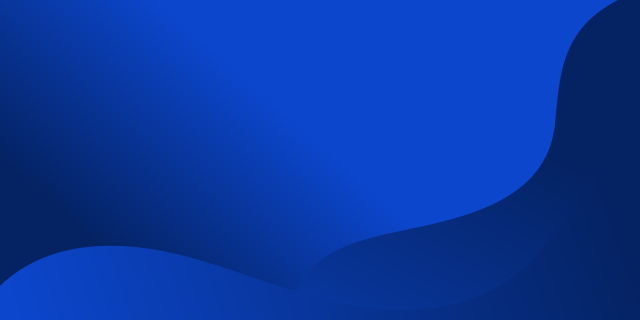
This background is drawn by a Shadertoy shader. Its source:

```glsl
// Layered blue waves: a diagonal gradient backdrop, a tall dark swell on the
// right and a low wave in front. Wave crests are chains of cubic Beziers solved
// for x, and their signed distances give smooth edges. Canvas is 2 x 1 units.

#define BRIGHT_BLUE vec3(0.045, 0.275, 0.805)
#define DARK_BLUE   vec3(0.018, 0.137, 0.390)
#define BACKDROP_AXIS vec2(0.66, 0.75)
#define SWELL_AXIS    vec2(0.50, 0.86)
#define WAVE_AXIS     vec2(1.00, 0.35)
#define SOLVER_STEPS 16

vec2 bezier(vec2 a, vec2 b, vec2 c, vec2 d, float t) {
    float s = 1.0 - t;
    return s*s*s*a + 3.0*s*s*t*b + 3.0*s*t*t*c + t*t*t*d;
}

// Approximate signed distance above a curve whose x grows with t
float aboveCurve(vec2 p, vec2 a, vec2 b, vec2 c, vec2 d) {
    float low = 0.0, high = 1.0;
    for (int i = 0; i < SOLVER_STEPS; i++) {
        float middle = 0.5 * (low + high);
        if (bezier(a, b, c, d, middle).x < p.x) low = middle;
        else high = middle;
    }
    float t = 0.5 * (low + high), s = 1.0 - t;
    vec2 tangent = normalize(s*s*(b - a) + 2.0*s*t*(c - b) + t*t*(d - c));
    return (p.y - bezier(a, b, c, d, t).y) * tangent.x;
}

// Low front wave: left rise, long descent, right climb
float aboveWave(vec2 p) {
    vec2 crest = vec2(0.346, 0.232), trough = vec2(1.250, 0.031);
    if (p.x < crest.x)
        return aboveCurve(p, vec2(0.0, 0.107), vec2(0.091, 0.193), vec2(0.208, 0.232), crest);
    if (p.x < trough.x)
        return aboveCurve(p, crest, vec2(0.659, 0.232), vec2(0.930, 0.031), trough);
    return aboveCurve(p, trough, vec2(1.549, 0.031), vec2(1.706, 0.172), vec2(1.862, 0.492));
}

// Right swell: rounded foot, bulging slope, steep shoulder
float aboveSwell(vec2 p) {
    vec2 slope = vec2(1.302, 0.289), shoulder = vec2(1.734, 0.609);
    if (p.x < slope.x)
        return aboveCurve(p, vec2(0.930, 0.094), vec2(0.990, 0.232), vec2(1.146, 0.255), slope);
    if (p.x < shoulder.x)
        return aboveCurve(p, slope, vec2(1.484, 0.328), vec2(1.708, 0.388), shoulder);
    return aboveCurve(p, shoulder, vec2(1.750, 0.779), vec2(1.755, 0.922), vec2(1.958, 1.013));
}

// Linear blend along an axis, from the dark position to the bright one
vec3 blueGradient(vec2 p, vec2 axis, float darkAt, float brightAt) {
    float amount = (dot(p, axis) - darkAt) / (brightAt - darkAt);
    return mix(DARK_BLUE, BRIGHT_BLUE, clamp(amount, 0.0, 1.0));
}

float coverage(float signedDistance, float pixel) {
    return clamp(0.5 - signedDistance / pixel, 0.0, 1.0);
}

void mainImage(out vec4 fragColor, in vec2 fragCoord) {
    vec2 p = fragCoord / iResolution.xy * vec2(2.0, 1.0);
    float pixel = 1.0 / iResolution.y;

    // Layers from back to front
    vec3 color = blueGradient(p, BACKDROP_AXIS, 0.383, 1.078);
    vec3 swell = blueGradient(p, SWELL_AXIS, 1.305, -0.104);
    vec3 wave = blueGradient(p, WAVE_AXIS, 2.03, 0.0375);
    color = mix(color, swell, coverage(aboveSwell(p), pixel));
    color = mix(color, wave, coverage(aboveWave(p), pixel));

    fragColor = vec4(color, 1.0);
}
```
